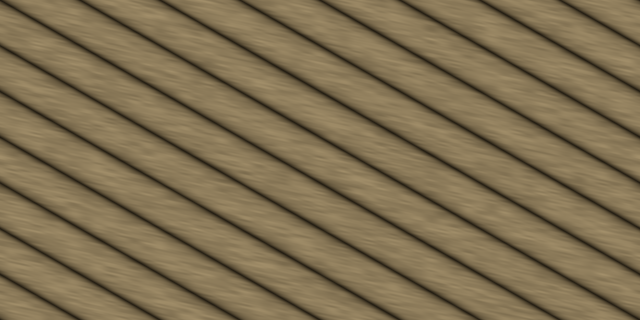
Give the GLSL for this pattern, as a Shadertoy shader.

```glsl
// Diagonal rounded strands of tan fibre, separated by soft dark grooves.
// A wrapped phase places the strands; sheared, wrapping value noise draws
// the short fibres, so the canvas tiles in both directions.

#define REPEATS vec2(8.0, 7.0)            // strands across and down
#define FIBRE_COLOUR vec3(0.57, 0.50, 0.367)
#define EDGE_SHADE 0.71                   // roundness: light left at strand edge
#define GROOVE_DEPTH 0.80
#define GROOVE_WIDTH 0.055                // in strand widths
#define GROOVE_SOFTNESS 0.012
#define COARSE_FIBRES vec3(34.0, 100.0, 42.0)  // columns, rows, row shift
#define FINE_FIBRES vec3(52.0, 170.0, 71.0)
#define FIBRE_CONTRAST 0.26

float hash(vec2 p) {
    return fract(sin(dot(p, vec2(127.1, 311.7))) * 43758.5453);
}

// Random value of a lattice cell, wrapped along the sheared canvas
float cellValue(vec2 cell, vec3 grid) {
    cell -= floor(cell.x / grid.x) * grid.xz;
    cell.y = mod(cell.y, grid.y);
    return hash(cell);
}

// Long thin value noise, falling gently to the right
float fibreNoise(vec2 uv, vec3 grid) {
    vec2 p = vec2(uv.x * grid.x, uv.y * grid.y + uv.x * grid.z);
    vec2 cell = floor(p);
    vec2 f = p - cell;
    f = f * f * (3.0 - 2.0 * f);
    float low = mix(cellValue(cell, grid),
                    cellValue(cell + vec2(1.0, 0.0), grid), f.x);
    float high = mix(cellValue(cell + vec2(0.0, 1.0), grid),
                     cellValue(cell + vec2(1.0, 1.0), grid), f.x);
    return mix(low, high, f.y);
}

// Rounded strand light with a dark, soft groove at whole phases
float strandShade(float phase) {
    float t = fract(phase);
    float fromGroove = min(t, 1.0 - t);
    float across = 1.0 - 2.0 * fromGroove;
    float roundness = sqrt(max(1.0 - across * across, 0.0));
    float softDistance = length(vec2(fromGroove, GROOVE_SOFTNESS));
    float groove = GROOVE_DEPTH * exp(-softDistance / GROOVE_WIDTH);
    return mix(EDGE_SHADE, 1.0, roundness) * (1.0 - groove);
}

void mainImage(out vec4 fragColor, in vec2 fragCoord) {
    vec2 uv = fragCoord / iResolution.xy;

    // Strands
    float shade = strandShade(dot(uv, REPEATS));

    // Fibres
    float fibres = mix(fibreNoise(uv, COARSE_FIBRES),
                       fibreNoise(uv, FINE_FIBRES), 0.55);
    shade *= 1.0 + FIBRE_CONTRAST * (fibres - 0.5);

    // Shadows turn slightly warmer
    vec3 colour = FIBRE_COLOUR * pow(vec3(shade), vec3(1.0, 1.04, 1.14));
    fragColor = vec4(colour, 1.0);
}
```
